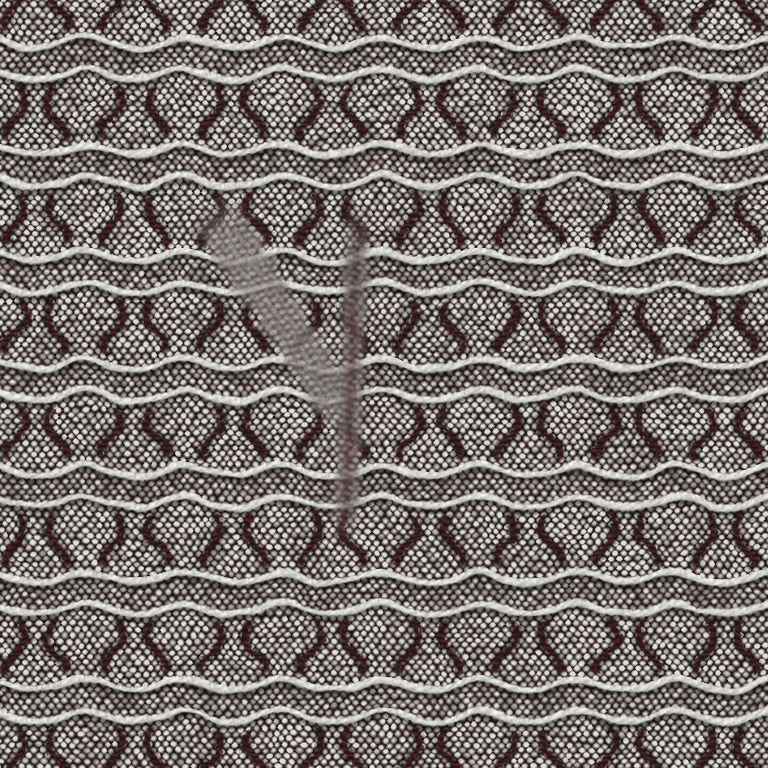
Write a Shadertoy shader that draws this texture.

```glsl
float hash(vec2 p) {
    vec3 q = fract(p.xyx * vec3(0.1031, 0.1030, 0.0973));
    q += dot(q, q.yzx + 33.33);
    return fract((q.x + q.y) * q.z);
}

float noise(vec2 p) {
    vec2 i = floor(p), f = fract(p);
    f = f * f * (3.0 - 2.0 * f);
    return mix(mix(hash(i), hash(i + vec2(1, 0)), f.x),
               mix(hash(i + vec2(0, 1)), hash(i + 1.0), f.x), f.y);
}

// 1 inside, 0 outside, with a soft border
float band(float d, float halfWidth, float soft) {
    return 1.0 - smoothstep(halfWidth - soft, halfWidth + soft, abs(d));
}

// Flattened stitches on a staggered lattice, dark gaps between them
vec3 weave(vec2 g, float tone, float fuzz) {
    vec2 q = vec2(g.x + 0.5 * g.y, g.x - 0.5 * g.y);
    vec2 id = floor(q + 0.5), f = q - id;
    f += 0.24 * (vec2(hash(id + 207.0), hash(id + 261.0)) - 0.5);
    float d = length(vec2((f.x + f.y) * 0.6, (f.x - f.y) * 0.84));
    float bump = 1.0 - smoothstep(0.06, 0.7, d + 0.22 * (fuzz - 0.5));
    float light = bump * (0.7 + 0.54 * hash(id + 300.0)) * tone;
    light *= 0.97 - 0.25 * (f.x - f.y) + 0.5 * (fuzz - 0.5);
    vec3 gap = mix(vec3(0.11, 0.07, 0.07), vec3(0.24, 0.15, 0.15), hash(id + 431.0) * fuzz);
    return mix(gap, vec3(0.87, 0.87, 0.86), clamp(light, 0.0, 1.0));
}

// Coordinates along (0 to 1) and across a strip from a to b
vec2 stripCoords(vec2 p, vec2 a, vec2 b) {
    vec2 axis = b - a, q = p - a;
    return vec2(dot(q, axis) / dot(axis, axis),
                (q.x * axis.y - q.y * axis.x) / length(axis));
}

// Faded ribbed strip, blended over the cloth
vec3 wear(vec3 cloth, vec2 s, float halfWidth, float ribs, vec3 tint, float fuzz) {
    float ragged = halfWidth * (0.8 + 0.4 * noise(vec2(s.x * 40.0, 3.0)));
    float mask = band(s.y, ragged, 0.008) * smoothstep(-0.06, 0.14, s.x)
               * (1.0 - smoothstep(0.86, 1.04, s.x));
    float rib = sin(6.2832 * (s.x * ribs + s.y * 30.0));
    vec3 faded = tint * (1.0 + 0.16 * rib + 0.4 * (fuzz - 0.5));
    return mix(cloth, mix(faded, cloth, 0.2), mask * 0.95);
}

void mainImage(out vec4 fragColor, in vec2 fragCoord) {
    vec2 uv = fragCoord / iResolution.xy;
    float fuzz = 0.6 * noise(uv * 290.0) + 0.4 * noise(uv.yx * vec2(150.0, 420.0));

    // Slightly uneven cloth, measured in repeats across and down
    vec2 bend = vec2(noise(uv * 32.0), noise(uv * 32.0 + 50.0)) - 0.5;
    vec2 p = vec2(uv.x, 1.0 - uv.y) + bend * 0.005;
    vec2 cell = p * vec2(7.8, 7.18) - vec2(3.868, 0.402);
    float wave = 0.049 * cos(6.2832 * cell.x) + 0.006 * cos(12.5664 * cell.x);
    float column = floor(cell.x + 0.5);
    float x = cell.x - column;
    float row = floor(cell.y + wave + 0.04);
    float y = cell.y + wave - row;

    // Ground cloth, dimmer between the paired cords
    float between = band(y - 0.147, 0.13, 0.03);
    float tone = mix(1.17, 0.92, between) * (0.9 + 0.2 * noise(uv * 15.0));
    vec3 col = weave(cell * vec2(11.5, 19.5), tone, fuzz);

    // Dark strands, mirrored about each crest: bulging, then drawn in below
    float side = sign(x);
    float vary = hash(vec2(column * 2.0 + side, row) + 90.0) - 0.5;
    float t = (y - 0.35) / 0.59;
    float reach = mix(0.38, 0.175, smoothstep(0.28, 0.86, t))
                - 0.04 * (1.0 - smoothstep(0.0, 0.3, t)) + 0.03 * vary;
    float offStrand = abs(x) - reach + 0.06 * (fuzz - 0.5)
                    + 0.03 * (noise(vec2(t * 7.0, column * 5.0 + side + row * 3.0 + 90.0)) - 0.5);
    float strandLength = smoothstep(0.0, 0.08, t + 0.08 * vary) * (1.0 - smoothstep(0.9, 1.0, t));
    float ply = 0.5 + 0.5 * sin(6.2832 * (t * 9.0 + offStrand * 9.0));
    vec3 maroon = mix(vec3(0.13, 0.06, 0.07), vec3(0.36, 0.17, 0.17), ply * fuzz * 1.1);
    col *= 1.0 - 0.3 * strandLength * band(offStrand, 0.065, 0.03);
    col = mix(col, maroon, 0.94 * strandLength * band(offStrand, 0.035, 0.02));

    // Two parallel pale cords, twisted and shaded from above
    for (int i = 0; i < 2; i++) {
        float line = float(i);
        float d = y - 0.294 * line + 0.02 * (noise(vec2(cell.x * 5.0 + 60.0, row * 2.0 + line + 30.0)) - 0.5);
        float thick = 0.023 + 0.016 * noise(vec2(cell.x * 4.0 + 60.0, row * 7.0 + line + 80.0));
        float edge = d + 0.018 * (fuzz - 0.5);
        float twist = sin(6.2832 * (cell.x * 8.0 + d * 16.0));
        float shade = 0.95 - 4.0 * max(d, 0.0) + 0.04 * twist + 0.25 * (fuzz - 0.5);
        col *= 1.0 - 0.48 * band(edge - 0.024, 0.05, 0.024);
        col = mix(col, vec3(0.9, 0.9, 0.88) * shade, band(edge, thick, 0.014));
    }

    // Worn strips meeting in a fork
    vec2 slanted = stripCoords(uv, vec2(0.278, 0.725), vec2(0.458, 0.445));
    vec2 upright = stripCoords(uv, vec2(0.466, 0.72), vec2(0.449, 0.295));
    col = wear(col, slanted, 0.032 - 0.007 * slanted.x, 32.0, vec3(0.52, 0.49, 0.48), fuzz);
    vec3 dusk = mix(vec3(0.46, 0.42, 0.41), vec3(0.35, 0.27, 0.27), band(upright.y, 0.005, 0.005));
    col = wear(col, upright, 0.015, 46.0, dusk, fuzz);

    fragColor = vec4(clamp(col, 0.0, 1.0), 1.0);
}
```
